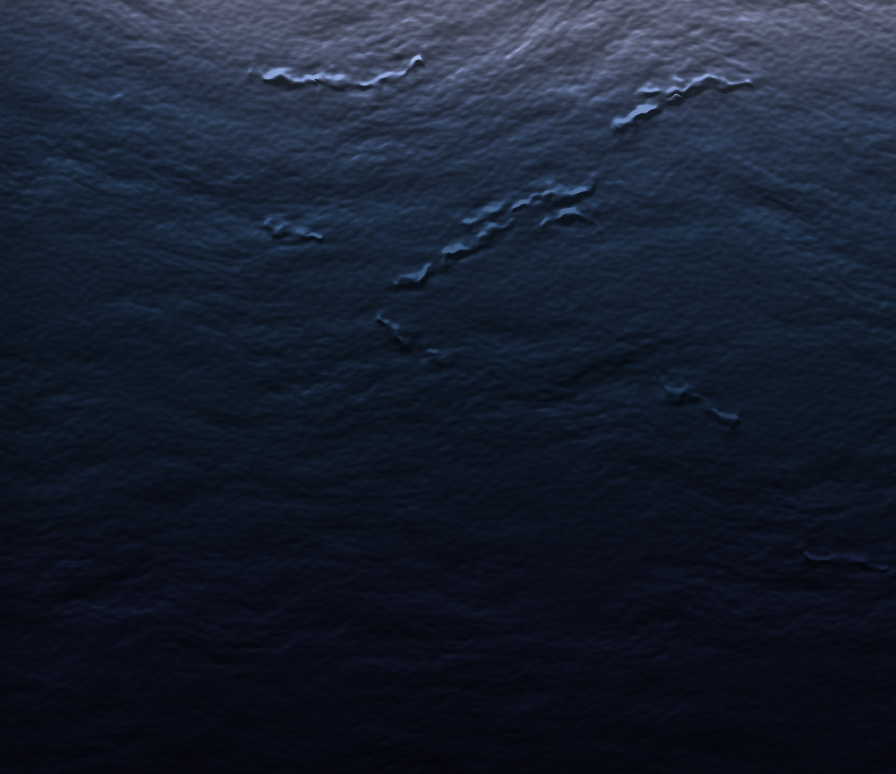
A Shadertoy shader for this texture:

```glsl
vec2 hashGradient(vec2 cell) {
    vec3 k = fract(cell.xyx * vec3(0.1031, 0.1030, 0.0973));
    k += dot(k, k.yzx + 33.33);
    float angle = 6.2832 * fract((k.x + k.y) * k.z);
    return vec2(cos(angle), sin(angle));
}

float gradientNoise(vec2 p) {
    vec2 i = floor(p), f = fract(p);
    vec2 u = f * f * f * (f * (f * 6.0 - 15.0) + 10.0);
    vec2 x = vec2(1, 0), y = vec2(0, 1);
    return mix(mix(dot(hashGradient(i), f), dot(hashGradient(i + x), f - x), u.x),
               mix(dot(hashGradient(i + y), f - y), dot(hashGradient(i + 1.0), f - 1.0), u.x), u.y);
}

float segmentDistance(vec2 p, vec2 a, vec2 b) {
    vec2 ab = b - a;
    return length(p - a - ab * clamp(dot(p - a, ab) / dot(ab, ab), 0.0, 1.0));
}

// Raised folds, each stored as its two end points
const vec4 folds[12] = vec4[12](
    vec4(0.33, 0.905, 0.41, 0.892), vec4(0.41, 0.898, 0.48, 0.890),
    vec4(0.48, 0.890, 0.55, 0.925), vec4(0.80, 0.834, 0.875, 0.880),
    vec4(0.84, 0.888, 0.964, 0.893), vec4(0.52, 0.631, 0.648, 0.712),
    vec4(0.60, 0.712, 0.768, 0.762), vec4(0.70, 0.723, 0.768, 0.717),
    vec4(0.489, 0.586, 0.572, 0.536), vec4(0.85, 0.510, 0.941, 0.458),
    vec4(0.354, 0.706, 0.41, 0.691), vec4(1.04, 0.285, 1.145, 0.265));

float surfaceHeight(vec2 p) {
    // Sweeping grain: falls, rises in the middle, then falls again
    vec2 flow = p;
    flow.y += 0.055 * cos((p.x - 0.38) * 6.6) * smoothstep(0.35, 0.95, p.y);
    flow.y += 0.035 * gradientNoise(p * 4.0 + 7.0) + 0.012 * gradientNoise(p * 11.0);

    // Wrinkles gather in patches
    float patches = 0.75 + 0.9 * gradientNoise(p * vec2(4.5, 7.0) + 17.0);
    float height = 0.0, amplitude = 0.0072;
    vec2 q = flow * vec2(6.0, 15.0);
    for (int i = 0; i < 4; i++) {
        float n = gradientNoise(q);
        height += amplitude * patches * (n - 0.45 * abs(n));
        q = q * vec2(2.2, 1.9) + vec2(3.7, 9.2);
        amplitude *= 0.53;
    }
    height += 0.0009 * gradientNoise(p * vec2(90.0, 125.0));

    // Irregular folds with broken crests and lumpy flanks
    vec2 bent = p + 0.016 * vec2(gradientNoise(p * 30.0), gradientNoise(p * 30.0 + 31.0));
    bent += 0.007 * vec2(gradientNoise(p * 75.0), gradientNoise(p * 75.0 + 13.0));
    float crest = 0.0, flank = 0.0;
    for (int i = 0; i < 12; i++) {
        float d = segmentDistance(bent, folds[i].xy, folds[i].zw);
        crest = max(crest, exp(-d * d / 0.00005));
        flank = max(flank, exp(-d * d / 0.0006));
    }
    height += crest * max(0.0, 0.0045 + 0.011 * gradientNoise(p * 38.0 + 5.0));
    return height + flank * 0.006 * gradientNoise(flow * vec2(30.0, 48.0) + 3.0);
}

vec3 waterColor(float level) {
    vec3 c = mix(vec3(0.029, 0.034, 0.075), vec3(0.043, 0.058, 0.108), smoothstep(0.0, 0.30, level));
    c = mix(c, vec3(0.055, 0.096, 0.150), smoothstep(0.26, 0.54, level));
    c = mix(c, vec3(0.096, 0.150, 0.225), smoothstep(0.50, 0.74, level));
    c = mix(c, vec3(0.165, 0.215, 0.305), smoothstep(0.70, 0.89, level));
    return mix(c, vec3(0.35, 0.37, 0.46), smoothstep(0.83, 1.02, level));
}

void mainImage(out vec4 fragColor, in vec2 fragCoord) {
    vec2 p = fragCoord / iResolution.y;

    // Light pools along the top and fades toward the left
    float level = p.y + 0.04 * gradientNoise(p * vec2(2.5, 4.0) + 2.0);
    level -= 0.10 * smoothstep(0.45, 0.0, p.x) * smoothstep(0.3, 0.9, p.y);
    level += 0.02 * exp(-pow((p.x - 0.75) / 0.3, 2.0)) * smoothstep(0.6, 1.0, p.y);
    vec3 color = waterColor(level);

    // Relief lit from above
    vec2 toLight = vec2(-0.0005, 0.0019);
    float slope = (surfaceHeight(p) - surfaceHeight(p + toLight)) / length(toLight);
    color *= exp(clamp(slope * 1.1, -0.75, 0.75));

    // Pale glints on the steepest faces
    float glint = smoothstep(0.4, 1.1, slope) * smoothstep(0.2, 0.85, p.y);
    color += glint * vec3(0.085, 0.088, 0.095);

    // Dim outer rim
    color *= 0.88 + 0.12 * smoothstep(0.0, 0.08, min(p.x, p.y));
    fragColor = vec4(color, 1.0);
}
```
